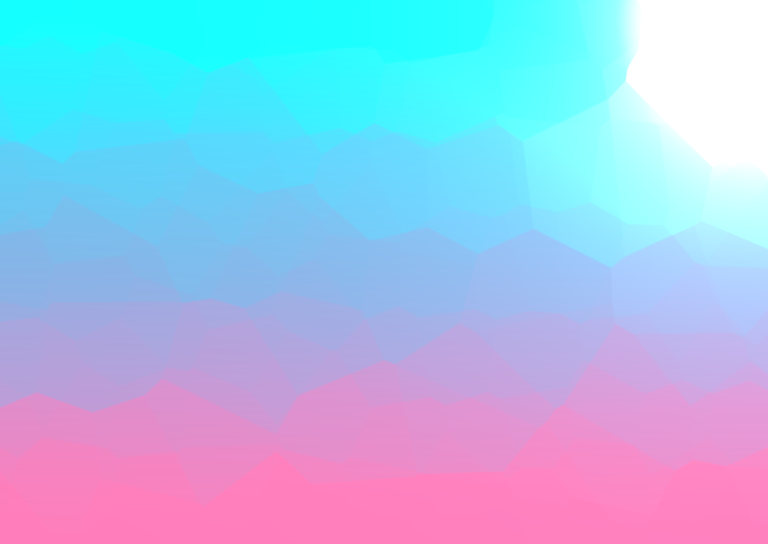
This background is drawn by a WebGL 1 fragment shader. Its source:

```glsl
precision highp float;

uniform vec2 u_resolution;

#define LARGE_CELL vec2(0.20, 0.155)
#define SMALL_CELL vec2(0.145, 0.12)
#define LARGE_FACET 0.38
#define SMALL_FACET 0.24
#define JITTER 0.9
#define SUN_HEIGHT 0.963
#define SUN_RADIUS 0.247
#define SUN_FALLOFF 2.7
#define GLOW_FACET 0.55

const vec3 PINK = vec3(1.0, 0.485, 0.725);
const vec3 LILAC = vec3(0.82, 0.57, 0.81);
const vec3 PERIWINKLE = vec3(0.52, 0.70, 0.90);
const vec3 SKY = vec3(0.27, 0.87, 1.0);
const vec3 CYAN = vec3(0.07, 1.0, 1.0);

vec2 hash2(vec2 p) {
    vec3 q = fract(p.xyx * vec3(0.1031, 0.1030, 0.0973));
    q += dot(q, q.yzx + 33.33);
    return fract((q.xx + q.yz) * q.zy);
}

// Offset from a point to its nearest seed, blended across cell borders
vec2 facetOffset(vec2 p, vec2 cellSize, float shift, float pixel) {
    vec2 base = floor(p / cellSize + shift);
    vec2 nearest = vec2(0.0);
    vec2 second = vec2(0.0);
    float d1 = 100.0;
    float d2 = 100.0;
    for (int j = -2; j <= 2; j++) {
        for (int i = -2; i <= 2; i++) {
            vec2 id = base + vec2(float(i), float(j));
            vec2 jitter = 0.5 + JITTER * (hash2(id + 17.0) - 0.5);
            vec2 seed = (id + jitter - shift) * cellSize - p;
            float d = dot(seed, seed);
            if (d < d1) {
                d2 = d1;
                second = nearest;
                d1 = d;
                nearest = seed;
            } else if (d < d2) {
                d2 = d;
                second = seed;
            }
        }
    }
    float border = (d2 - d1) / (2.0 * max(length(second - nearest), 0.0001));
    return mix(second, nearest, 0.5 + 0.5 * min(border / pixel, 1.0));
}

// Vertical ramp from pink ground to cyan sky
vec3 skyRamp(float h) {
    vec3 c = mix(PINK, LILAC, smoothstep(0.04, 0.30, h));
    c = mix(c, PERIWINKLE, clamp((h - 0.24) / 0.26, 0.0, 1.0));
    c = mix(c, SKY, clamp((h - 0.50) / 0.29, 0.0, 1.0));
    return mix(c, CYAN, clamp((h - 0.77) / 0.16, 0.0, 1.0));
}

void main() {
    float pixel = 1.0 / u_resolution.y;
    vec2 p = gl_FragCoord.xy * pixel;
    float aspect = u_resolution.x * pixel;

    // Two overlapping layers of facets bend the coordinates
    vec2 bend = LARGE_FACET * facetOffset(p, LARGE_CELL, 3.3, pixel)
              + SMALL_FACET * facetOffset(p, SMALL_CELL, 41.7, pixel);
    vec3 color = skyRamp(p.y + bend.y);

    // Sun glow in the upper right corner
    vec2 sun = vec2(aspect, SUN_HEIGHT);
    float d = max(distance(p + GLOW_FACET * bend, sun), 0.05);
    color += 0.9 * pow(SUN_RADIUS / d, SUN_FALLOFF);

    // Keep the solar disc round and soft
    float disc = 1.0 - smoothstep(0.9, 1.15, distance(p, sun) / SUN_RADIUS);
    color = mix(color, vec3(1.0), disc);

    gl_FragColor = vec4(clamp(color, 0.0, 1.0), 1.0);
}
```
